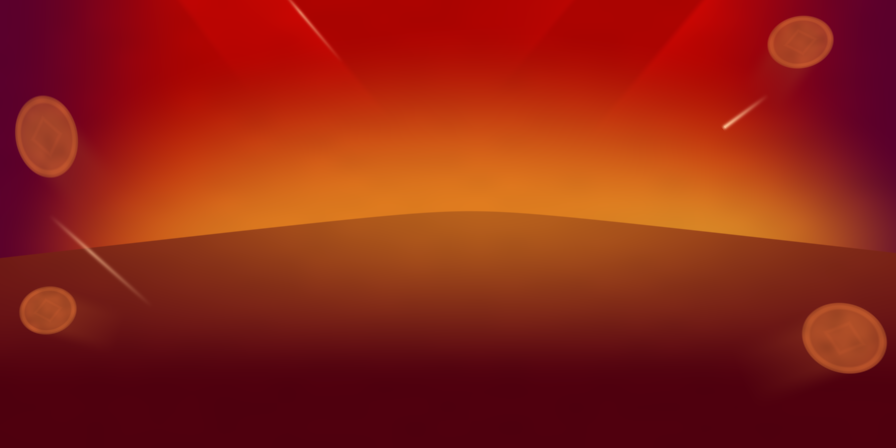
Write a WebGL 1 fragment shader that draws this background.

```glsl
precision highp float;
// Glowing sunset stage with a dark curved floor, red light beams, blurred flying coins and sparks.
uniform vec2 u_resolution;

const vec3 RED = vec3(0.665, 0.015, 0.005);
const vec3 ORANGE = vec3(0.87, 0.48, 0.12);
const vec3 GOLD = vec3(0.84, 0.58, 0.17);
const vec3 PURPLE = vec3(0.35, 0.0, 0.17);
const vec3 MAROON = vec3(0.31, 0.0, 0.055);
const vec3 COPPER = vec3(0.74, 0.36, 0.17);

float hash(vec2 p) {
  return fract(sin(dot(p, vec2(127.1, 311.7))) * 43758.5);
}

float noise(vec2 p) {
  vec2 i = floor(p), f = fract(p);
  f = f * f * (3.0 - 2.0 * f);
  return mix(mix(hash(i), hash(i + vec2(1.0, 0.0)), f.x),
             mix(hash(i + vec2(0.0, 1.0)), hash(i + 1.0), f.x), f.y);
}

vec2 rotate(vec2 p, float a) {
  float c = cos(a), s = sin(a);
  return vec2(c * p.x + s * p.y, c * p.y - s * p.x);
}

// Nearly straight slopes joined by a rounded crest.
float horizon(float x) {
  float d = x - 1.05;
  return 0.5286 - 0.115 * (sqrt(d * d + 0.0225) - 0.15);
}

// Soft round spot of light.
float spot(vec2 p, vec2 center, vec2 size) {
  vec2 q = (p - center) / size;
  return exp(-dot(q, q));
}

// Beam with a crisp edge on its inner side, fading outward and downward.
float beam(vec2 p, float topX, float slope, float side, float width, float reach) {
  float d = side * (p.x - topX - slope * (1.0 - p.y));
  float edge = smoothstep(-0.012, 0.012, d) * exp(-max(d, 0.0) / width);
  return edge * smoothstep(reach, 0.0, 1.0 - p.y);
}

vec3 sky(vec2 p) {
  float up = max(p.y - horizon(p.x), 0.0);
  float dx = (p.x - 1.05) / 1.05;
  float glow = 1.0 - smoothstep(0.0, 1.0, length(vec2(dx * dx, up / 0.42)));
  float side = smoothstep(0.56, 1.02, abs(p.x - 1.0) + 0.07 * (p.y - 0.6));
  vec3 col = mix(RED, PURPLE, side);
  float rays = beam(p, 0.65, 0.83, -1.0, 0.16, 0.33)
             + beam(p, 1.57, -0.84, 1.0, 0.16, 0.36)
             + 0.5 * beam(p, 0.40, 0.76, 1.0, 0.12, 0.25)
             + 0.5 * beam(p, 1.28, -0.83, -1.0, 0.12, 0.25);
  col += vec3(0.12, 0.01, 0.005) * rays;
  col = mix(col, ORANGE, glow);
  float lobes = spot(p, vec2(1.60, 0.46), vec2(0.30, 0.12))
              + 0.45 * spot(p, vec2(0.46, 0.46), vec2(0.26, 0.10));
  return mix(col, GOLD, 0.65 * lobes);
}

vec3 ground(vec2 p) {
  float lit = smoothstep(0.15, 0.55, p.y);
  float dx = (p.x - 1.08) / 0.85;
  vec3 col = mix(MAROON, vec3(0.39, 0.055, 0.08), smoothstep(0.12, 0.32, p.y));
  return mix(col, vec3(0.72, 0.38, 0.11), lit * exp(-dx * dx));
}

// Translucent tilted coin dragging a tapering blur.
vec3 coin(vec3 col, vec2 p, vec2 center, vec2 radii, float tilt, vec2 trail, float px) {
  vec2 q = p - center;
  float along = clamp(dot(q, trail) / dot(trail, trail), 0.0, 1.0);
  float away = length(q - trail * along) / min(radii.x, radii.y);
  float blur = (1.0 - along) * (1.0 - smoothstep(0.45, 1.15, away));
  col = mix(col, COPPER * 0.9, 0.38 * blur);

  vec2 e = rotate(q, tilt) / radii;
  float r = length(e);
  float aa = px / min(radii.x, radii.y);
  float disc = 1.0 - smoothstep(1.0 - aa, 1.0 + aa, r);
  float rim = smoothstep(0.10, 0.02, abs(r - 0.88));
  float emblem = smoothstep(0.12, 0.0, abs(abs(e.x) + abs(e.y) - 0.45));
  float shade = 0.90 + 0.18 * noise(e * 3.0 + center * 9.0) + 0.07 * rim + 0.06 * emblem;
  return mix(col, COPPER * shade, disc * (0.64 + 0.12 * rim));
}

// Thin streak brightest at the fraction "peak" of its length.
float spark(vec2 p, vec2 a, vec2 b, float peak, float width) {
  vec2 dir = b - a;
  float t = clamp(dot(p - a, dir) / dot(dir, dir), 0.0, 1.0);
  float fade = t < peak ? t / max(peak, 0.001) : (1.0 - t) / (1.0 - peak);
  float d = length(p - a - dir * t) / width;
  return fade * exp(-d * d);
}

void main() {
  vec2 p = gl_FragCoord.xy / u_resolution * vec2(2.0, 1.0);
  float px = 1.0 / u_resolution.y;
  float above = smoothstep(-px, px, p.y - horizon(p.x));
  vec3 col = mix(ground(p), sky(p), above);
  col *= 0.985 + 0.03 * noise(p * vec2(14.0, 22.0));

  // Coins in the four outer areas
  col = coin(col, p, vec2(0.104, 0.695), vec2(0.069, 0.092), 0.2, vec2(0.12, -0.14), px);
  col = coin(col, p, vec2(1.787, 0.906), vec2(0.074, 0.058), 0.2, vec2(-0.09, -0.13), px);
  col = coin(col, p, vec2(0.107, 0.307), vec2(0.064, 0.053), 0.2, vec2(0.16, -0.05), px);
  col = coin(col, p, vec2(1.885, 0.245), vec2(0.096, 0.077), -0.3, vec2(-0.23, -0.09), px);

  // Sparks
  float light = 0.6 * spark(p, vec2(0.63, 1.02), vec2(0.765, 0.86), 0.3, 0.004)
              + 0.55 * spark(p, vec2(0.11, 0.52), vec2(0.34, 0.315), 0.4, 0.005)
              + 0.95 * spark(p, vec2(1.612, 0.712), vec2(1.715, 0.788), 0.06, 0.005);
  col = mix(col, vec3(1.0, 0.78, 0.60), light);
  gl_FragColor = vec4(col, 1.0);
}
```
